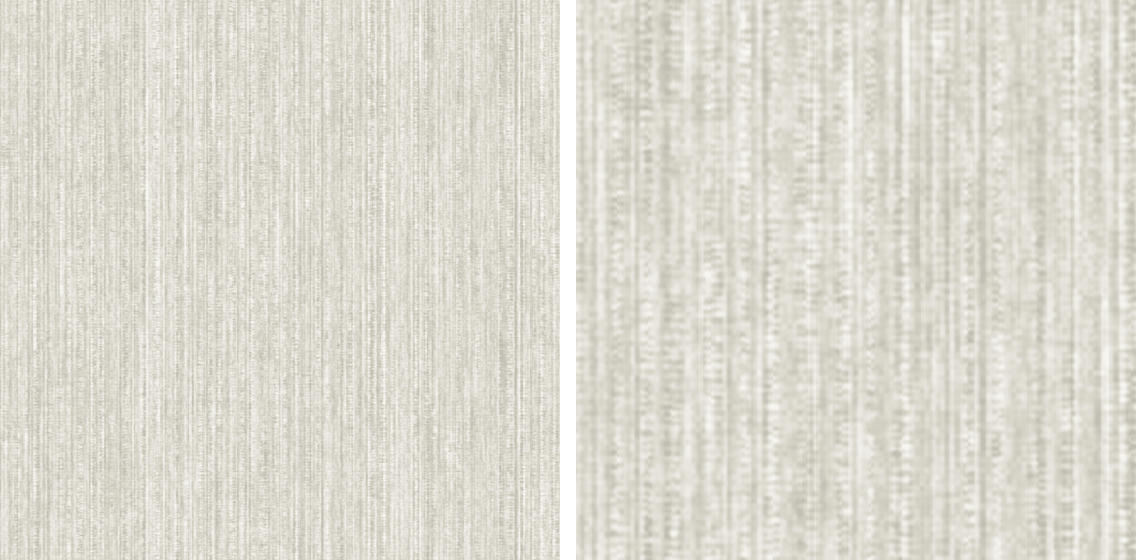
Left, the full canvas; right, a detail of the centre.
A WebGL 2 fragment shader for this texture:

```glsl
#version 300 es
precision highp float;
// Draws a pale woven cloth of fine upright threads crossed by faint, broken weft ticks.

uniform vec2 u_resolution;
out vec4 fragColor;

const float TAU = 6.2831853;
const vec3 SHADOW = vec3(0.755, 0.745, 0.70);
const vec3 LINEN = vec3(0.845, 0.835, 0.787);
const vec3 CREAM = vec3(0.885, 0.875, 0.842);
const vec3 HIGHLIGHT = vec3(0.965, 0.96, 0.94);

float hash(vec2 p) {
    vec3 q = fract(vec3(p.xyx) * vec3(0.1031, 0.1030, 0.0973));
    q += dot(q, q.yzx + 33.33);
    return fract((q.x + q.y) * q.z);
}

// Smooth signed noise on a unit grid.
float grainNoise(vec2 p) {
    vec2 cell = floor(p);
    vec2 f = smoothstep(0.1, 0.9, fract(p));
    float low = mix(hash(cell), hash(cell + vec2(1.0, 0.0)), f.x);
    float high = mix(hash(cell + vec2(0.0, 1.0)), hash(cell + vec2(1.0)), f.x);
    return 2.0 * mix(low, high, f.y) - 1.0;
}

// Uneven thread spacing from layered sines.
float unevenX(float x, float seed) {
    return x + 0.003 * sin(x * 97.0 + seed) + 0.0014 * sin(x * 241.0 + seed * 2.0);
}

// Tone of one thread: raised and sunk threads alternate and drift along their length.
float threadTone(float column, float y, float rate, float seed) {
    float side = 2.0 * mod(column, 2.0) - 1.0;
    float height = side * mix(0.1, 1.0, hash(vec2(column, seed)));
    float phase = TAU * hash(vec2(column, seed + 7.0));
    float drift = sin(y * rate + phase) + 0.8 * sin(y * rate * 2.7 + phase * 3.0);
    return 0.75 * height + 0.2 * drift;
}

// Neighbouring threads blended across their narrow edges.
float threads(vec2 p, float count, float rate, float seed) {
    float x = unevenX(p.x, seed) * count;
    float column = floor(x);
    float left = threadTone(column, p.y, rate, seed);
    float right = threadTone(column + 1.0, p.y, rate, seed);
    return mix(left, right, smoothstep(0.2, 0.8, x - column));
}

// Short level ticks, out of step from one column to the next.
float weft(vec2 p, float columns, float count, float seed) {
    float column = floor(unevenX(p.x, seed) * columns);
    float phase = TAU * hash(vec2(column, seed));
    float slip = 1.5 * sin(p.y * 83.0 + phase) + sin(p.y * 211.0 + phase * 2.0);
    float ladder = sin(p.y * TAU * count + phase + slip);
    float ticks = grainNoise(vec2(p.x * columns * 1.4, p.y * count * 1.4) + seed);
    return 0.4 * ladder + 0.8 * ticks;
}

// Four-stop colour ramp over tone 0 to 1.
vec3 clothColor(float tone) {
    vec3 color = mix(SHADOW, LINEN, clamp(tone / 0.4, 0.0, 1.0));
    color = mix(color, CREAM, clamp((tone - 0.4) / 0.17, 0.0, 1.0));
    return mix(color, HIGHLIGHT, clamp((tone - 0.57) / 0.43, 0.0, 1.0));
}

void main() {
    vec2 p = gl_FragCoord.xy / u_resolution.y;

    // Upright threads in three widths
    float tone = 0.47;
    tone += 0.13 * threads(p, 118.0, 9.0, 23.0);
    tone += 0.20 * threads(p, 187.0, 13.0, 41.0);
    tone += 0.20 * threads(p, 263.0, 23.0, 97.0);

    // Sparse bright strands
    float strand = threads(p, 150.0, 8.0, 67.0);
    tone += 0.20 * smoothstep(0.45, 0.8, strand);

    // Weft shows only along some narrow columns
    float ribbed = smoothstep(-0.1, 0.5, threads(p, 104.0, 14.0, 83.0));
    tone += (0.07 + 0.24 * ribbed) * weft(p, 104.0, 180.0, 83.0);

    // Broken fibres and fine grain
    tone += 0.13 * grainNoise(p * vec2(250.0, 60.0) + 31.0);
    tone += 0.14 * grainNoise(p * vec2(330.0, 290.0) + 57.0);

    fragColor = vec4(clothColor(clamp(tone, 0.0, 1.0)), 1.0);
}
```
